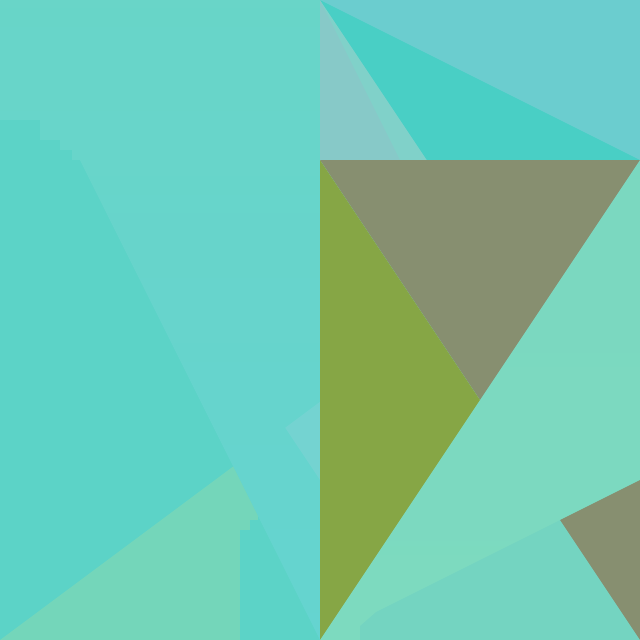
Give the GLSL for this background, as a Shadertoy shader.

```glsl
// Signed distance to the line a-b, positive on its left
float leftOf(vec2 p, vec2 a, vec2 b) {
    vec2 d = normalize(b - a);
    return dot(p - a, vec2(-d.y, d.x));
}

// Antialiased coverage of a signed distance, inside when positive
float cover(float dist) {
    float halfPixel = 8.0 / min(iResolution.x, iResolution.y);
    return smoothstep(-halfPixel, halfPixel, dist);
}

// Triangle with corners in counterclockwise order
float triangle(vec2 p, vec2 a, vec2 b, vec2 c) {
    return cover(min(leftOf(p, a, b), min(leftOf(p, b, c), leftOf(p, c, a))));
}

vec3 leftPanel(vec2 p) {
    vec3 color = vec3(0.455, 0.827, 0.820);

    // Long diagonal band
    vec3 band = mix(vec3(0.395, 0.830, 0.815), vec3(0.410, 0.835, 0.785), p.y / 16.0);
    color = mix(color, band, cover(leftOf(p, vec2(8, 4), vec2(0, 16))));

    // Deep turquoise wedge with a stepped top
    float steep = leftOf(p, vec2(8, 0), vec2(0, 16));
    float top = 13.0 - 0.5 * step(1.0, p.x) - 0.25 * (step(1.5, p.x) + step(1.8, p.x));
    color = mix(color, vec3(0.360, 0.827, 0.780), cover(min(steep, top - p.y)));

    // Green foot, notched on the right
    float slope = leftOf(p, vec2(5.83, 4.34), vec2(0));
    float right = 6.0 + 0.25 * step(2.75, p.y) + 0.2 * step(3.0, p.y);
    float foot = min(min(slope, steep), right - p.x);
    vec3 green = vec3(0.455, 0.840, 0.730);
    color = mix(color, band, cover(min(-slope, -steep)));
    return mix(color, green, cover(foot));
}

vec3 upperRight(vec2 p) {
    // Fan of rays from the top corner
    vec2 corner = vec2(8, 16);
    vec3 color = vec3(0.420, 0.802, 0.810);
    color = mix(color, vec3(0.285, 0.812, 0.772), cover(leftOf(p, vec2(16, 12), corner)));
    color = mix(color, vec3(0.500, 0.818, 0.790), cover(leftOf(p, vec2(10.67, 12), corner)));
    return mix(color, vec3(0.530, 0.788, 0.783), cover(leftOf(p, vec2(10, 12), corner)));
}

vec3 lowerRight(vec2 p) {
    vec3 olive = vec3(0.530, 0.560, 0.440);
    vec3 color = mix(vec3(0.490, 0.855, 0.750), vec3(0.480, 0.845, 0.755), p.y / 12.0);

    // Shaded floor with a clipped left end
    float floorShape = min(leftOf(p, vec2(16, 4), vec2(8, 0)), p.x - 9.0);
    floorShape = min(floorShape, leftOf(p, vec2(9.4, 0.7), vec2(9, 0.35)));
    color = mix(color, vec3(0.455, 0.830, 0.755), cover(floorShape));

    // Corner, hanging and side triangles
    color = mix(color, olive, triangle(p, vec2(14, 3), vec2(18, -3), vec2(18, 5)));
    color = mix(color, olive, triangle(p, vec2(8, 12), vec2(12, 6), vec2(16, 12)));
    return mix(color, vec3(0.525, 0.650, 0.270), triangle(p, vec2(8, 12), vec2(8, 0), vec2(12, 6)));
}

void mainImage(out vec4 fragColor, in vec2 fragCoord) {
    // Canvas as a grid of 16 by 16 units
    vec2 p = 16.0 * fragCoord / iResolution.xy;
    vec3 rightPanel = mix(lowerRight(p), upperRight(p), cover(p.y - 12.0));
    fragColor = vec4(mix(leftPanel(p), rightPanel, cover(p.x - 8.0)), 1.0);
}
```
